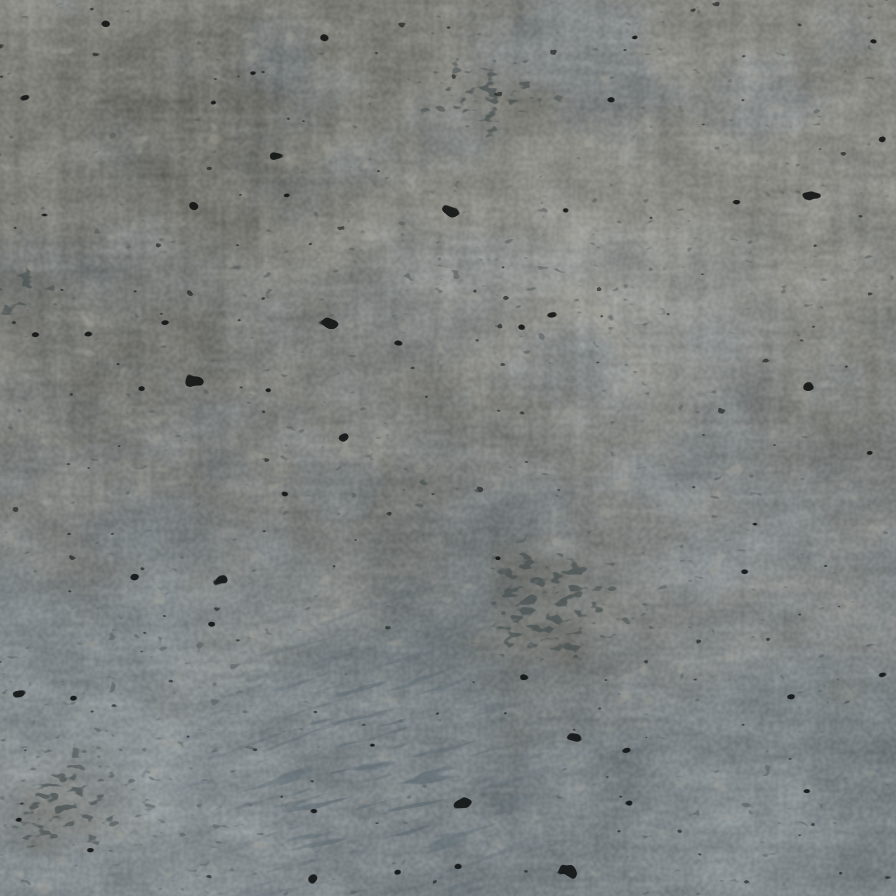
Reproduce this texture procedurally as a WebGL 1 fragment shader.

```glsl
precision highp float;
uniform vec2 u_resolution;

const vec3 WARM_CEMENT = vec3(0.518, 0.520, 0.497);
const vec3 COOL_CEMENT = vec3(0.496, 0.526, 0.541);
const vec3 CHIP_COLOR = vec3(0.290, 0.325, 0.330);
const vec3 SCRATCH_COLOR = vec3(0.34, 0.40, 0.43);
const vec3 PORE_COLOR = vec3(0.07, 0.08, 0.08);
const vec3 SCUFF_COLOR = vec3(0.63, 0.63, 0.59);

const float CLOUD_CONTRAST = 0.080;
const float MOTTLE_CONTRAST = 0.062;
const float GRAIN_CONTRAST = 0.055;
const float TRAIL_CONTRAST = 0.045;
const float BRUSH_CONTRAST = 0.035;

const int PATCH_COUNT = 6;
const vec2 PATCH_START = vec2(0.62, 0.33);
const vec2 PATCH_STEP = vec2(0.465, 0.78);
const float PATCH_RADIUS = 0.085;

const vec2 SCRATCH_CENTER = vec2(0.42, 0.13);
const float SCRATCH_ANGLE = 0.28;
const float PORE_CELLS = 15.0;
const float PORE_CHANCE = 0.24;
const float PIT_CELLS = 37.0;
const float PIT_CHANCE = 0.10;

vec2 hash2(vec2 p) {
  vec3 q = fract(vec3(p.xyx) * vec3(0.1031, 0.1030, 0.0973));
  q += dot(q, q.yzx + 33.33);
  return fract((q.xx + q.yz) * q.zy);
}

float gradientDot(vec2 cell, vec2 offset) {
  float angle = 6.2832 * hash2(cell).x;
  return dot(vec2(cos(angle), sin(angle)), offset);
}

float noise(vec2 p) {
  vec2 i = floor(p), f = p - i;
  vec2 w = f * f * f * (f * (f * 6.0 - 15.0) + 10.0);
  vec2 e = vec2(1.0, 0.0);
  float low = mix(gradientDot(i, f), gradientDot(i + e, f - e), w.x);
  float high = mix(gradientDot(i + e.yx, f - e.yx), gradientDot(i + 1.0, f - 1.0), w.x);
  return mix(low, high, w.y);
}

float fbm(vec2 p) {
  float sum = 0.0, amp = 1.0;
  for (int i = 0; i < 5; i++) {
    sum += amp * noise(p);
    p = mat2(1.6, 1.2, -1.2, 1.6) * p + 17.3;
    amp *= 0.5;
  }
  return sum;
}

// Soft round weight that falls off from a centre
float blob(vec2 p, vec2 center, float radius) {
  vec2 d = (p - center) / radius;
  return exp(-dot(d, d));
}

// Ragged worn areas, spread by an additive sequence
float wornPatches(vec2 p, float ragged) {
  float cover = 0.0;
  for (int i = 0; i < PATCH_COUNT; i++) {
    float n = float(i);
    vec2 d = p - fract(PATCH_START + n * PATCH_STEP);
    float radius = PATCH_RADIUS * exp(-0.22 * n);
    float edge = length(d * vec2(0.85, 1.2)) / radius - 0.7 * ragged;
    cover = max(cover, (1.0 - smoothstep(0.3, 1.3, edge)) * (1.0 - 0.08 * n));
  }
  return cover;
}

// Scattered holes, mostly small, with uneven outlines
float pores(vec2 p, float cells, float chance, float maxRadius, float aa) {
  vec2 cell = floor(p * cells);
  vec2 place = hash2(cell + 7.0), kind = hash2(cell + 91.0);
  vec2 d = p - (cell + mix(vec2(0.2), vec2(0.8), place)) / cells;
  float radius = maxRadius * mix(0.35, 1.0, pow(kind.y, 4.0));
  float dist = length(d * vec2(0.8, 1.15)) + 0.9 * radius * noise(p * 0.7 / maxRadius);
  return step(kind.x, chance) * (1.0 - smoothstep(radius - aa, radius + aa, dist));
}

void main() {
  vec2 p = gl_FragCoord.xy / u_resolution.y;
  float aa = 0.8 / u_resolution.y;

  // Broad tone and hue
  float cloud = fbm(p * vec2(2.6, 3.6) + 4.0);
  float mottle = fbm(p * vec2(15.0, 21.0) + 31.0);
  float hueNoise = fbm(p * vec2(4.0, 5.0) + 57.0);
  float cool = smoothstep(0.75, 0.15, p.y + 0.45 * hueNoise);
  cool = max(cool, 0.6 * smoothstep(0.1, 0.5, hueNoise));
  float shade = 0.03 * blob(p, vec2(0.68, 0.72), 0.3) - 0.04 * blob(p, vec2(0.2, 0.68), 0.3);
  shade += CLOUD_CONTRAST * cloud + MOTTLE_CONTRAST * mottle;

  // Fine grain, vertical trails and horizontal brushing
  shade += GRAIN_CONTRAST * (noise(p * 190.0) + 0.5 * noise(p * 95.0 + 13.0));
  shade += TRAIL_CONTRAST * noise(p * vec2(75.0, 6.0)) * smoothstep(0.25, 0.6, p.y);
  shade += BRUSH_CONTRAST * noise(p * vec2(14.0, 120.0) + 5.0);
  vec3 color = mix(WARM_CEMENT, COOL_CEMENT, cool) + shade;

  // Pale scuffs
  float scuff = noise(p * vec2(48.0, 62.0) + 71.0) + 0.4 * mottle;
  color = mix(color, SCUFF_COLOR, 0.4 * smoothstep(0.38, 0.65, scuff));

  // Dark chips, dense in the worn patches and sparse elsewhere
  float worn = wornPatches(p, fbm(p * 13.0 + 23.0));
  float flake = noise(p * vec2(52.0, 95.0) + 3.0) + 0.6 * noise(p * vec2(115.0, 190.0));
  float sparse = 0.5 - 0.22 * cloud - 0.12 * mottle;
  float cut = mix(sparse, 0.02, worn);
  float chip = smoothstep(cut, cut + 0.28, flake);
  color = mix(color, vec3(0.45, 0.455, 0.43) + 0.6 * shade, 0.55 * worn);
  color = mix(color, CHIP_COLOR, chip * mix(0.5, 0.8, worn));

  // Slanted trowel scratches
  float c = cos(SCRATCH_ANGLE), s = sin(SCRATCH_ANGLE);
  vec2 along = mat2(c, -s, s, c) * p;
  along.y += 0.012 * noise(p * 5.0);
  float line = noise(along * vec2(13.0, 120.0)) + 0.3 * noise(along * vec2(45.0, 210.0));
  float scratched = blob(p, SCRATCH_CENTER, 0.17) * smoothstep(0.12, 0.42, line);
  color = mix(color, SCRATCH_COLOR, 0.65 * scratched);

  // Air holes and tiny pits
  color = mix(color, PORE_COLOR, 0.92 * pores(p, PORE_CELLS, PORE_CHANCE, 0.0078, aa));
  color = mix(color, PORE_COLOR, 0.6 * pores(p + 0.37, PIT_CELLS, PIT_CHANCE, 0.0034, aa));

  gl_FragColor = vec4(clamp(color, 0.0, 1.0), 1.0);
}
```
